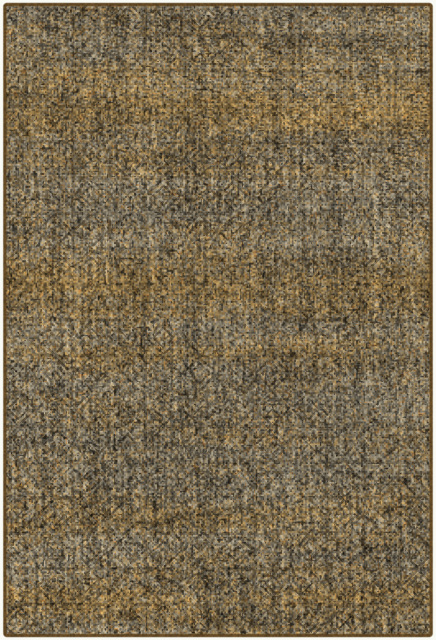
Give the GLSL for this texture, as a Shadertoy shader.

```glsl
float hash(vec2 p) {
    return fract(sin(dot(p, vec2(127.1, 311.7))) * 43758.5453);
}

float noise(vec2 p) {
    vec2 i = floor(p), f = fract(p);
    f = f * f * (3.0 - 2.0 * f);
    return mix(mix(hash(i), hash(i + vec2(1, 0)), f.x),
               mix(hash(i + vec2(0, 1)), hash(i + vec2(1, 1)), f.x), f.y);
}

float cloud(vec2 p) {
    float sum = 0.0, gain = 0.53;
    for (int i = 0; i < 4; i++) {
        sum += gain * noise(p);
        p = p * 2.0 + 17.3;
        gain *= 0.5;
    }
    return sum;
}

float boxDistance(vec2 p, vec2 halfSize, float radius) {
    vec2 q = abs(p) - halfSize + radius;
    return length(max(q, 0.0)) + min(max(q.x, q.y), 0.0) - radius;
}

float line(float d, float width) {
    return 1.0 - smoothstep(width * 0.5, width * 1.5, abs(d));
}

float band(float y, float center, float width) {
    float d = (y - center) / width;
    return exp(-d * d);
}

// Alternating nested diamonds and framed rosettes
float lattice(vec2 cell) {
    vec2 id = floor(cell);
    vec2 q = abs(fract(cell) - 0.5);
    float diamond = q.x + q.y;
    float square = max(q.x, q.y);
    float ink = line(diamond - 0.47, 0.045);
    if (mod(id.x + id.y, 2.0) < 0.5) {
        ink = max(ink, line(diamond - 0.28, 0.04));
        ink = max(ink, 1.0 - smoothstep(0.08, 0.15, diamond));
    } else {
        ink = max(ink, line(square - 0.22, 0.035));
        ink = max(ink, line(q.x - q.y, 0.03) * step(square, 0.22));
    }
    return max(ink, 0.8 * line(square - 0.48, 0.03));
}

void mainImage(out vec4 fragColor, in vec2 fragCoord) {
    vec2 uv = fragCoord / iResolution.xy;
    vec2 p = uv * vec2(0.68, 1.0);
    float pixel = 1.0 / iResolution.y;

    // Horizontal dye bands with ragged edges
    float y = uv.y + 0.035 * (cloud(p * vec2(5.0, 14.0)) - 0.5);
    float warm = 0.20 + 0.65 * band(y, 0.83, 0.065) + 0.65 * band(y, 0.55, 0.045)
               + 0.25 * band(y, 0.45, 0.02) + 0.30 * band(y, 0.20, 0.04)
               + 0.50 * band(y, 0.06, 0.04);
    warm += 0.9 * (cloud(p * vec2(6.0, 45.0) + 8.0) - 0.5);

    // Knots, vertical yarn ribs and single coloured flecks
    float knots = noise(p * vec2(390.0, 350.0));
    float tufts = noise(p * vec2(190.0, 170.0) + 31.0);
    float ribs = noise(p * vec2(350.0, 28.0) + 53.0);
    float hue = noise(p * vec2(320.0, 290.0) + 71.0);
    warm = clamp(warm + 1.3 * (hue - 0.5), 0.0, 1.0);
    vec3 pile = mix(vec3(0.52, 0.49, 0.42), vec3(0.58, 0.47, 0.28), warm);
    float rust = smoothstep(0.72, 0.95, noise(p * vec2(300.0, 280.0) + 97.0));
    pile = mix(pile, vec3(0.59, 0.39, 0.17), 0.6 * rust);

    // Worn motif, 12 repeats across and 18 down
    float wear = smoothstep(0.25, 0.70, cloud(p * vec2(9.0, 15.0) + 5.0));
    float broken = smoothstep(0.15, 0.65, noise(p * vec2(260.0, 240.0) + 43.0));
    float ink = lattice(uv * vec2(12.0, 18.0)) * broken * mix(0.15, 0.60, wear);
    ink *= 1.0 - 0.4 * band(y, 0.83, 0.06) - 0.4 * band(y, 0.55, 0.04);
    pile = mix(pile, vec3(0.25, 0.21, 0.15), ink);

    // Shade of the pile, with dark gaps and broad streaks
    float shade = 0.98 + 0.72 * (knots - 0.5) + 0.30 * (tufts - 0.5) + 0.30 * (ribs - 0.5);
    shade += 0.35 * (cloud(p * vec2(4.0, 32.0) + 21.0) - 0.5);
    shade += 0.18 * (noise(p * vec2(75.0, 4.0) + 11.0) - 0.5);
    shade *= 1.0 - 0.45 * smoothstep(0.68, 0.92, noise(p * vec2(280.0, 250.0) + 61.0));
    vec3 color = pile * shade;

    // Bound edge on a pale ground
    float edge = boxDistance(p - vec2(0.34, 0.5), vec2(0.335, 0.4955), 0.006);
    vec3 binding = vec3(0.38, 0.28, 0.14) * (0.85 + 0.3 * knots);
    color = mix(color, binding, smoothstep(-0.005 - pixel, -0.005 + pixel, edge));
    color = mix(color, vec3(0.98, 0.98, 0.96), smoothstep(-pixel, pixel, edge));
    fragColor = vec4(clamp(color, 0.0, 1.0), 1.0);
}
```
